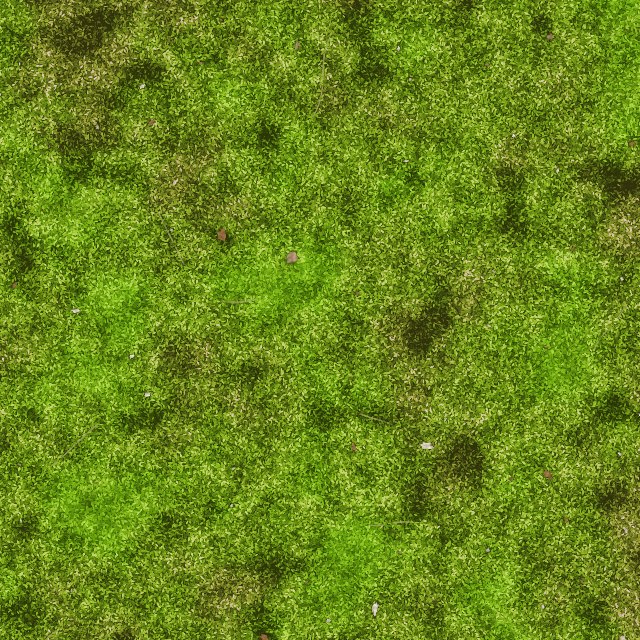
Reproduce this texture procedurally as a WebGL 1 fragment shader.

```glsl
precision highp float;
// A bed of moss seen from above: layers of tiny scattered leaves set a tone,
// gradient noise adds clumps, hollows and patches, and a ramp colours the tone.
// Pale and brown chips and a few thin curved stems lie on top.

uniform vec2 u_resolution;

const vec3 SHADE  = vec3(0.17, 0.21, 0.025);
const vec3 DARK   = vec3(0.28, 0.38, 0.05);
const vec3 MID    = vec3(0.41, 0.55, 0.07);
const vec3 BRIGHT = vec3(0.57, 0.71, 0.13);
const vec3 PALE   = vec3(0.80, 0.82, 0.50);
const vec3 OLIVE_TINT = vec3(1.14, 0.92, 1.80);
const vec3 LUSH_TINT  = vec3(0.90, 1.04, 0.65);
const vec3 CHIP_PALE  = vec3(0.86, 0.83, 0.74);
const vec3 CHIP_BROWN = vec3(0.60, 0.43, 0.24);
const vec3 STEM_COLOR = vec3(0.66, 0.63, 0.40);

const float LEAF_GRID = 122.0;       // leaves across the canvas, lowest layer
const float LEAF_GRID_STEP = 12.0;   // upper layers are finer
const vec2  LEAF_SIZE = vec2(0.60, 0.27);
const float LEAF_CONTRAST = 0.74;
const float BASE_TONE = 0.58;
const float CLUMP_STRENGTH = 0.32;
const float PATCH_STRENGTH = 0.20;
const float HOLLOW_DEPTH = 0.32;
const float CHIP_GRID = 12.0;
const float CHIP_SHARE = 0.42;
const float STEM_GRID = 3.5;
const float STEM_SHARE = 0.50;
const float STEM_WIDTH = 0.0011;

vec3 hash3(vec2 p) {
  vec3 q = fract(p.xyx * vec3(0.1031, 0.1030, 0.0973));
  q += dot(q, q.yxz + 33.33);
  return fract((q.xxy + q.yzz) * q.zyx);
}

mat2 rotation(float a) {
  float c = cos(a), s = sin(a);
  return mat2(c, -s, s, c);
}

float cornerSlope(vec2 cell, vec2 offset) {
  float a = 6.2832 * hash3(cell + 71.0).x;
  return dot(vec2(cos(a), sin(a)), offset);
}

float gradientNoise(vec2 p) {
  vec2 i = floor(p), f = fract(p);
  vec2 u = f * f * f * (f * (f * 6.0 - 15.0) + 10.0);
  vec2 e = vec2(1.0, 0.0);
  return mix(mix(cornerSlope(i, f), cornerSlope(i + e, f - e), u.x),
             mix(cornerSlope(i + e.yx, f - e.yx), cornerSlope(i + 1.0, f - 1.0), u.x), u.y);
}

// Lays one layer of leaves over leaf = (tone, hue jitter).
vec2 addLeaves(vec2 leaf, vec2 p, float layer, float pixel) {
  float grid = LEAF_GRID + LEAF_GRID_STEP * layer;
  vec2 q = rotation(layer * 1.3 + 0.4) * p * grid + layer * 37.0 + 300.0;
  vec2 cell = floor(q);
  float soft = 0.4 * pixel * grid / LEAF_SIZE.y;
  for (int y = -1; y <= 1; y++) {
    for (int x = -1; x <= 1; x++) {
      vec2 id = cell + vec2(x, y);
      vec3 r = hash3(id);
      vec3 s = hash3(id + 517.0);
      vec2 d = rotation(6.2832 * r.z) * (q - id - 0.5 - 0.8 * (r.xy - 0.5));
      float e = length(d / (LEAF_SIZE * mix(0.75, 1.05, s.z)));
      leaf.x -= 0.13 * (1.0 - smoothstep(0.9, 1.7, e));
      float tone = (s.x - 0.5) * LEAF_CONTRAST + 0.045 * (layer - 2.0) + 0.08 * (1.0 - e);
      leaf = mix(leaf, vec2(tone, s.y - 0.5), 1.0 - smoothstep(1.0 - soft, 1.0 + soft, e));
    }
  }
  return leaf;
}

vec3 mossRamp(float t) {
  vec3 c = mix(SHADE, DARK, clamp(t / 0.30, 0.0, 1.0));
  c = mix(c, MID, clamp((t - 0.30) / 0.25, 0.0, 1.0));
  c = mix(c, BRIGHT, clamp((t - 0.55) / 0.25, 0.0, 1.0));
  return mix(c, PALE, clamp((t - 0.82) / 0.28, 0.0, 1.0));
}

// Irregular flakes of wood and stone, each with a soft shadow.
vec3 addChips(vec3 color, vec2 p, float pixel) {
  vec2 cell = floor(p * CHIP_GRID);
  for (int y = -1; y <= 1; y++) {
    for (int x = -1; x <= 1; x++) {
      vec2 id = cell + vec2(x, y);
      vec3 r = hash3(id + 131.0);
      vec3 s = hash3(id + 907.0);
      float size = mix(0.0028, 0.0105, s.x * s.x * s.x * s.x);
      vec2 d = rotation(6.2832 * r.z) * (p - (id + r.xy) / CHIP_GRID);
      d.y *= mix(1.2, 2.4, s.z);
      float edge = length(d) - size * (1.0 + 0.7 * gradientNoise(d / size * 1.3 + id * 7.0));
      float present = step(fract(s.y * 7.31 + r.x), CHIP_SHARE);
      vec3 chip = mix(CHIP_PALE, CHIP_BROWN, smoothstep(0.35, 0.85, s.y));
      chip *= 0.95 + 0.3 * gradientNoise(p * 190.0);
      color *= 1.0 - 0.35 * present * (1.0 - smoothstep(0.0, 0.004, edge));
      color = mix(color, chip, present * (1.0 - smoothstep(-pixel, pixel, edge)));
    }
  }
  return color;
}

// Thin bent stems, partly hidden by the moss.
vec3 addStems(vec3 color, vec2 p, float pixel) {
  vec2 cell = floor(p * STEM_GRID);
  for (int y = -1; y <= 1; y++) {
    for (int x = -1; x <= 1; x++) {
      vec2 id = cell + vec2(x, y);
      vec3 r = hash3(id + 43.0);
      vec3 s = hash3(id + 389.0);
      vec2 d = rotation(3.1416 * r.z) * (p - (id + r.xy) / STEM_GRID);
      float reach = mix(0.02, 0.10, s.x * s.x);
      float k = 2.6 / reach, bend = 0.25 * reach * (s.y - 0.5);
      float off = abs(d.y - bend * sin(k * d.x)) / length(vec2(1.0, bend * k * cos(k * d.x)));
      float mask = 1.0 - smoothstep(STEM_WIDTH - 0.5 * pixel, STEM_WIDTH + 0.5 * pixel, off);
      mask *= 1.0 - smoothstep(reach - 0.004, reach, abs(d.x));
      mask *= step(s.z, STEM_SHARE) * smoothstep(-0.35, 0.05, gradientNoise(p * 60.0));
      color = mix(color, STEM_COLOR, 0.85 * mask);
    }
  }
  return color;
}

void main() {
  float pixel = 1.0 / min(u_resolution.x, u_resolution.y);
  vec2 p = gl_FragCoord.xy * pixel;

  vec2 leaf = vec2(-0.3, 0.0);
  for (int i = 0; i < 5; i++) leaf = addLeaves(leaf, p, float(i), pixel);

  float patches = gradientNoise(p * 3.3 + 11.0) + 0.5 * gradientNoise(p * 8.0 + 5.0);
  float clumps = gradientNoise(p * 21.0) + 0.7 * gradientNoise(p * 47.0 + 9.0);
  float hollows = smoothstep(0.18, 0.5, gradientNoise(p * 13.0 + 31.0) - 0.4 * patches);
  float tone = BASE_TONE + leaf.x * (1.0 - 0.35 * smoothstep(0.1, 0.6, patches));
  tone += CLUMP_STRENGTH * clumps + PATCH_STRENGTH * patches - HOLLOW_DEPTH * hollows;

  float hue = patches + 0.35 * leaf.y + 0.3 * gradientNoise(p * 17.0 + 63.0);
  vec3 color = mossRamp(tone);
  color *= mix(vec3(1.0), OLIVE_TINT, smoothstep(0.0, 0.45, -hue));
  color *= mix(vec3(1.0), LUSH_TINT, smoothstep(0.0, 0.5, hue));

  color = addStems(color, p, pixel);
  color = addChips(color, p, pixel);
  gl_FragColor = vec4(color, 1.0);
}
```
